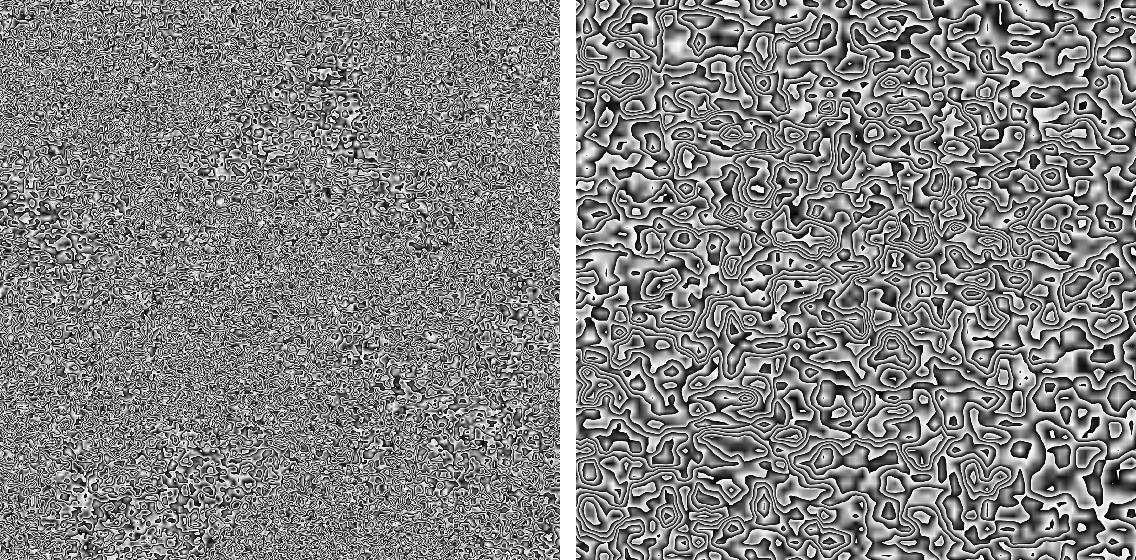
Left: the whole. Right: its middle third, enlarged.
Give the GLSL for this texture, as a Shadertoy shader.

```glsl
// Dense, maze-like grey contours: a layered value-noise height field is
// wrapped with fract, so each slope becomes a dark-to-light sawtooth band.
// Slow sines vary the steepness; a coarse facet mesh makes the bands angular.

const float FACETS = 256.0;               // mesh facets across the canvas
const vec2 LATTICE = vec2(104.0, 126.0);  // bumps across the canvas, slightly wide
const float DARKEST = 0.015;
const float LIGHTEST = 1.0;

float hash(vec2 cell, float seed) {
    vec3 q = fract(vec3(cell.xyx + seed) * vec3(0.1031, 0.1030, 0.0973));
    q += dot(q, q.yzx + 33.33);
    return fract((q.x + q.y) * q.z);
}

float valueNoise(vec2 p, float seed) {
    vec2 cell = floor(p);
    vec2 f = fract(p);
    vec2 w = f * f * (3.0 - 2.0 * f);
    float low = mix(hash(cell, seed), hash(cell + vec2(1.0, 0.0), seed), w.x);
    float high = mix(hash(cell + vec2(0.0, 1.0), seed), hash(cell + vec2(1.0), seed), w.x);
    return mix(low, high, w.y);
}

// Warped sines: calm regions near 0, busy regions near 1
float busyness(vec2 p) {
    vec2 q = p + 0.07 * sin(p.yx * vec2(17.0, 13.0) + vec2(1.3, 4.1));
    float waves = sin(q.x * 9.0 + q.y * 5.0 + 2.0)
                + sin(q.y * 12.0 - q.x * 4.0 + 4.4)
                + 0.6 * sin(q.x * 23.0 + q.y * 19.0);
    return smoothstep(-2.6, 1.4, waves);
}

// Height in units of one grey band
float height(vec2 p) {
    float sum = 0.0;
    float scale = 0.5;
    float amplitude = 3.2;
    for (int octave = 0; octave < 3; octave++) {
        float seed = 17.0 + 31.0 * float(octave);
        sum += amplitude * (valueNoise(p * LATTICE * scale, seed) - 0.5);
        scale *= 2.03;
        amplitude *= octave == 0 ? 1.1 : 0.4;
    }
    return sum * mix(0.55, 1.3, busyness(p));
}

// Height interpolated linearly between the mesh corners
float facetHeight(vec2 p) {
    vec2 g = p * FACETS;
    vec2 cell = floor(g);
    vec2 w = fract(g);
    float low = mix(height(cell / FACETS), height((cell + vec2(1.0, 0.0)) / FACETS), w.x);
    float high = mix(height((cell + vec2(0.0, 1.0)) / FACETS), height((cell + 1.0) / FACETS), w.x);
    return mix(low, high, w.y);
}

// Sawtooth whose drop is softened over the given width
float softSaw(float h, float width) {
    float t = fract(h);
    return min(t / (1.0 - width), (1.0 - t) / width);
}

void mainImage(out vec4 fragColor, in vec2 fragCoord) {
    float h = facetHeight(fragCoord / iResolution.y);
    float dropWidth = clamp(0.45 * fwidth(h), 0.01, 0.3);
    float grey = mix(DARKEST, LIGHTEST, softSaw(h, dropWidth));
    fragColor = vec4(vec3(grey), 1.0);
}
```
